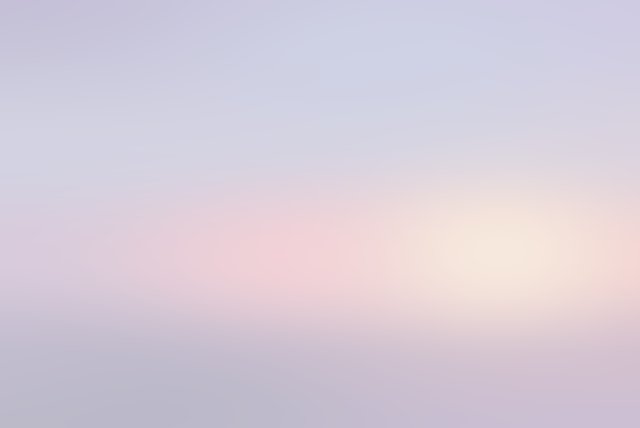
This background is drawn by a Shadertoy shader. Its source:

```glsl
// Smooth five-stop vertical ramp
vec3 verticalRamp(float y, vec3 ground, vec3 low, vec3 horizon, vec3 high, vec3 zenith) {
    vec3 color = mix(ground, low, smoothstep(0.0, 0.15, y));
    color = mix(color, horizon, smoothstep(0.15, 0.40, y));
    color = mix(color, high, smoothstep(0.40, 0.65, y));
    return mix(color, zenith, smoothstep(0.65, 1.0, y));
}

// Blends a soft elliptical glow over a base colour
vec3 addGlow(vec3 base, vec2 uv, vec2 center, vec2 radius, vec3 tint, float strength) {
    vec2 offset = (uv - center) / radius;
    return mix(base, tint, strength * exp(-dot(offset, offset)));
}

void mainImage(out vec4 fragColor, in vec2 fragCoord) {
    vec2 uv = fragCoord / iResolution.xy;

    // Lavender left side and rosy right side
    vec3 leftSky = verticalRamp(uv.y,
        vec3(0.74, 0.73, 0.79), vec3(0.76, 0.74, 0.81),
        vec3(0.845, 0.795, 0.86), vec3(0.825, 0.825, 0.885),
        vec3(0.77, 0.75, 0.84));
    vec3 rightSky = verticalRamp(uv.y,
        vec3(0.80, 0.75, 0.83), vec3(0.82, 0.75, 0.81),
        vec3(0.95, 0.82, 0.82), vec3(0.86, 0.825, 0.87),
        vec3(0.81, 0.79, 0.89));
    vec3 color = mix(leftSky, rightSky, smoothstep(0.0, 1.0, uv.x));

    // Cool haze above and grey shade below
    vec3 coolBlue = vec3(0.81, 0.83, 0.90);
    vec3 slateGrey = vec3(0.725, 0.72, 0.785);
    color = addGlow(color, uv, vec2(0.60, 0.85), vec2(0.35, 0.25), coolBlue, 0.8);
    color = addGlow(color, uv, vec2(0.27, 0.06), vec2(0.25, 0.15), slateGrey, 0.7);

    // Pink bloom beside the warm cream light
    vec3 softPink = vec3(0.96, 0.82, 0.84);
    vec3 warmCream = vec3(0.967, 0.915, 0.865);
    color = addGlow(color, uv, vec2(0.47, 0.40), vec2(0.25, 0.15), softPink, 0.8);
    color = addGlow(color, uv, vec2(0.78, 0.41), vec2(0.19, 0.17), warmCream, 0.97);

    fragColor = vec4(color, 1.0);
}
```
